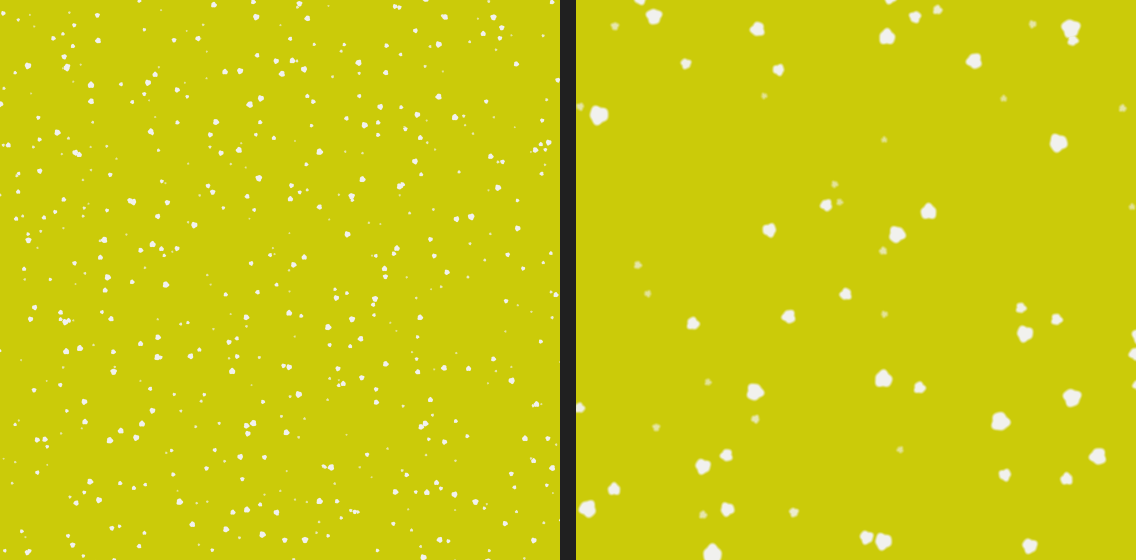
Left: the whole. Right: its middle third, enlarged.
Reproduce this texture procedurally as a WebGL 1 fragment shader.

```glsl
precision highp float;
// Small soft white flecks scattered at random over a flat yellow-green ground.

uniform vec2 u_resolution;

#define GROUND_COLOR vec3(0.797, 0.797, 0.035)
#define FLECK_COLOR vec3(0.945, 0.945, 0.935)
#define LAYERS 4
#define CELLS 16.0
#define OCCUPANCY 0.5
#define MIN_RADIUS 0.0016
#define MAX_RADIUS 0.0057
#define SIZE_BIAS 1.15
#define EDGE_SOFTNESS 0.0012
#define LUMPINESS 0.09
#define FAINTEST 0.6

float hash(vec2 p) {
  return fract(sin(dot(p, vec2(127.1, 311.7))) * 43758.5453);
}

vec2 hash2(vec2 p) {
  return vec2(hash(p), hash(p + vec2(41.3, 17.9)));
}

// Coverage of one slightly lumpy round fleck, with smaller ones fainter.
float fleck(vec2 offset, float size, float phase, float softness) {
  float angle = atan(offset.y, offset.x + 1e-6);
  float lumps = sin(3.0 * angle + phase) + 0.6 * sin(5.0 * angle - 2.0 * phase);
  float radius = mix(MIN_RADIUS, MAX_RADIUS, size) * (1.0 + LUMPINESS * lumps);
  float cover = 1.0 - smoothstep(-softness, softness, length(offset) - radius);
  return cover * mix(FAINTEST, 1.0, smoothstep(0.0, 0.4, size));
}

// One jittered grid of flecks; neighbours are searched so none is clipped.
float fleckLayer(vec2 uv, float layer, float softness) {
  vec2 grid = uv * CELLS + layer * vec2(7.37, 3.61);
  vec2 home = floor(grid);
  float cover = 0.0;
  for (int y = -1; y <= 1; y++) {
    for (int x = -1; x <= 1; x++) {
      vec2 cell = home + vec2(float(x), float(y));
      vec2 seed = cell + layer * 57.0;
      vec2 offset = (grid - cell - hash2(seed)) / CELLS;
      float present = step(hash(seed + 83.7), OCCUPANCY);
      float size = pow(hash(seed + 23.1), SIZE_BIAS);
      float phase = 6.2832 * hash(seed + 61.9);
      cover = max(cover, present * fleck(offset, size, phase, softness));
    }
  }
  return cover;
}

void main() {
  float scale = min(u_resolution.x, u_resolution.y);
  vec2 uv = gl_FragCoord.xy / scale;
  float softness = max(EDGE_SOFTNESS, 0.6 / scale);

  // Overlapping grids with different offsets hide any regular spacing.
  float cover = 0.0;
  for (int i = 0; i < LAYERS; i++) {
    cover = max(cover, fleckLayer(uv, float(i) + 1.0, softness));
  }
  gl_FragColor = vec4(mix(GROUND_COLOR, FLECK_COLOR, cover), 1.0);
}
```
